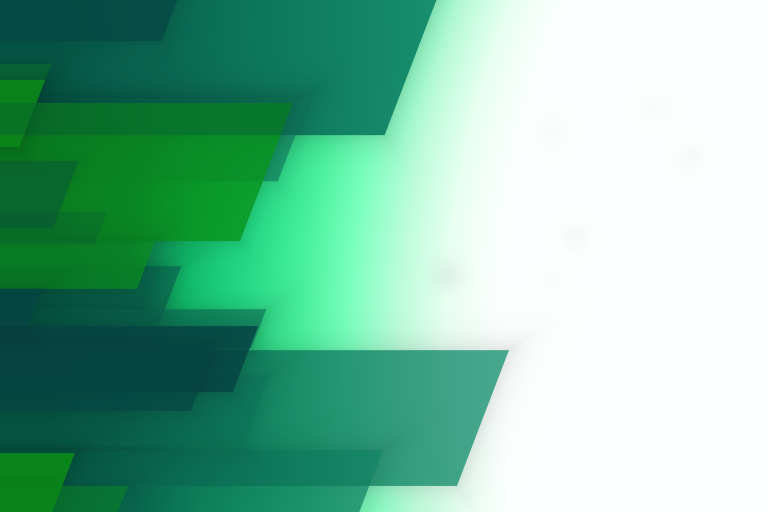
Write a Shadertoy shader that draws this background.

```glsl
// Slanted translucent teal and green bars over a mint glow fading to white.

const float ASPECT = 1.5;      // canvas width in units of its height
const float SLANT = 0.383;     // horizontal run per unit of height
const float GLOW_BEND = 0.3;   // curvature of the glow contours
const float GLOW_LEVEL = 0.33; // height where the glow reaches least far
const float SHADOW_SIZE = 0.025;
const float SHADOW_DEPTH = 0.13;

const vec3 TEAL_DEEP = vec3(0.02, 0.35, 0.28);
const vec3 TEAL_LIGHT = vec3(0.09, 0.59, 0.45);
const vec3 GREEN_DEEP = vec3(0.04, 0.54, 0.10);
const vec3 GREEN_LIGHT = vec3(0.03, 0.59, 0.12);
const vec3 NAVY = vec3(0.025, 0.27, 0.27);

// Glow colour stops: rgb, then position
const vec4 GLOW[8] = vec4[8](
    vec4(0.04, 0.48, 0.31, 0.24), vec4(0.07, 0.76, 0.43, 0.36),
    vec4(0.14, 0.86, 0.52, 0.47), vec4(0.29, 0.95, 0.62, 0.59),
    vec4(0.48, 1.00, 0.74, 0.68), vec4(0.74, 0.99, 0.86, 0.78),
    vec4(0.91, 1.00, 0.95, 0.87), vec4(0.995, 1.00, 1.00, 0.98));

// Bars: right end at the top edge, top, bottom, opacity
const vec4 TEAL_BARS[8] = vec4[8](
    vec4(0.860, 1.020, 0.736, 0.97), vec4(0.605, 0.809, 0.646, 0.60),
    vec4(0.994, 0.316, 0.051, 0.77), vec4(0.748, 0.121, -0.10, 0.72),
    vec4(0.527, 0.268, 0.127, 0.60), vec4(0.354, 0.480, 0.336, 0.70),
    vec4(0.313, 0.480, 0.390, 0.50), vec4(0.520, 0.396, 0.320, 0.65));
const vec4 GREEN_BARS[6] = vec4[6](
    vec4(0.572, 0.799, 0.529, 0.82), vec4(0.100, 0.875, 0.713, 0.35),
    vec4(0.088, 0.844, 0.713, 0.90), vec4(0.303, 0.529, 0.436, 0.70),
    vec4(0.146, 0.115, -0.10, 0.95), vec4(0.250, 0.051, -0.10, 0.45));
const vec4 NAVY_BARS[7] = vec4[7](
    vec4(0.354, 1.020, 0.920, 0.70), vec4(0.504, 0.363, 0.234, 0.85),
    vec4(0.422, 0.326, 0.197, 0.70), vec4(0.082, 0.436, 0.363, 0.75),
    vec4(0.154, 0.686, 0.555, 0.35), vec4(0.209, 0.586, 0.523, 0.20),
    vec4(0.572, 0.799, 0.736, 0.25));

// Faint smudges: centre, radius, strength
const vec4 SMUDGES[6] = vec4[6](
    vec4(0.873, 0.463, 0.030, 0.05), vec4(1.123, 0.535, 0.030, 0.025),
    vec4(1.078, 0.742, 0.035, 0.018), vec4(1.348, 0.693, 0.030, 0.022),
    vec4(1.280, 0.790, 0.035, 0.015), vec4(1.074, 0.453, 0.025, 0.012));

vec3 background(vec2 p) {
    float lift = p.y - GLOW_LEVEL;
    float reach = p.x - GLOW_BEND * lift * lift;
    vec3 color = GLOW[0].rgb;
    for (int i = 1; i < 8; i++) {
        float t = clamp((reach - GLOW[i - 1].w) / (GLOW[i].w - GLOW[i - 1].w), 0.0, 1.0);
        color = mix(color, GLOW[i].rgb, t);
    }
    for (int i = 0; i < 6; i++) {
        vec2 d = (p - SMUDGES[i].xy) / SMUDGES[i].z;
        color *= 1.0 - SMUDGES[i].w * exp(-dot(d, d));
    }
    return color;
}

// Signed distance to a bar that runs off the left side
float barDistance(vec2 p, vec4 bar) {
    float side = (p.x - bar.x - SLANT * (p.y - bar.y)) / sqrt(1.0 + SLANT * SLANT);
    return max(side, max(p.y - bar.y, bar.z - p.y));
}

vec3 paintBar(vec3 under, vec3 paint, vec2 p, vec4 bar) {
    float d = barDistance(p, bar);
    float pixel = 1.0 / iResolution.y;
    float cover = 1.0 - smoothstep(-0.6 * pixel, 0.6 * pixel, d);
    float shadow = SHADOW_DEPTH * bar.w * exp(-max(d, 0.0) / SHADOW_SIZE);
    return mix(under * (1.0 - shadow), paint, cover * bar.w + (1.0 - cover) * 0.0);
}

void mainImage(out vec4 fragColor, in vec2 fragCoord) {
    vec2 p = fragCoord / iResolution.xy * vec2(ASPECT, 1.0);
    vec3 color = background(p);

    // Layers from back to front
    vec3 teal = mix(TEAL_DEEP, TEAL_LIGHT, clamp((p.x - 0.1) / 0.9, 0.0, 1.0));
    vec3 green = mix(GREEN_DEEP, GREEN_LIGHT, smoothstep(0.1, 0.5, p.x));
    for (int i = 0; i < 8; i++) color = paintBar(color, teal, p, TEAL_BARS[i]);
    for (int i = 0; i < 6; i++) color = paintBar(color, green, p, GREEN_BARS[i]);
    for (int i = 0; i < 7; i++) color = paintBar(color, NAVY, p, NAVY_BARS[i]);

    fragColor = vec4(color, 1.0);
}
```
